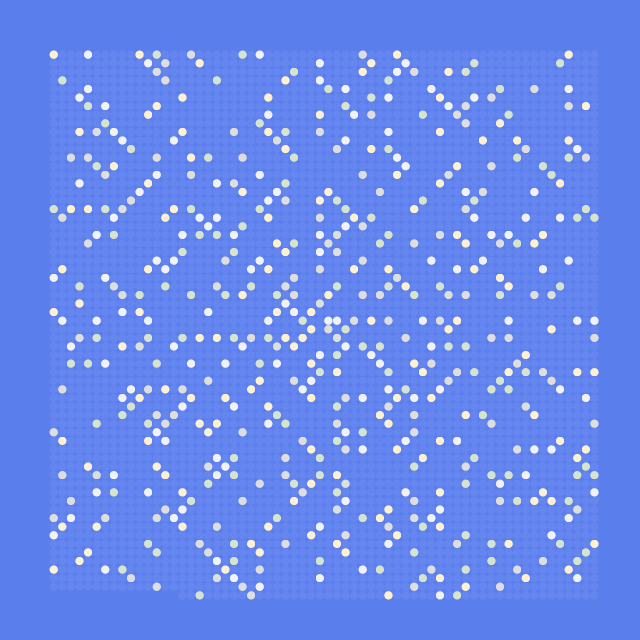
A WebGL 2 fragment shader for this pattern:

```glsl
#version 300 es
precision highp float;
precision highp int;

#define PITCH 0.01341
#define CENTER vec2(0.4997, 0.4989)
#define DOT_RADIUS 0.485
#define LAST_NUMBER 4081
#define BACKGROUND vec3(0.357, 0.494, 0.930)
#define COMPOSITE vec3(0.396, 0.522, 0.936)
#define WHITE vec3(0.945, 0.950, 0.960)
#define GRAY vec3(0.868, 0.872, 0.868)
#define CREAM vec3(0.992, 0.945, 0.825)
#define GREEN vec3(0.838, 0.892, 0.805)

uniform vec2 u_resolution;
out vec4 fragColor;

// Number held by a cell of the square spiral; 1 sits at the origin
int spiralNumber(ivec2 cell) {
    int ring = max(abs(cell.x), abs(cell.y));
    int side = 2 * ring + 1;
    int corner = side * side;
    if (cell.y == -ring) return corner - (ring - cell.x);
    if (cell.x == -ring) return corner - 2 * ring - (cell.y + ring);
    if (cell.y == ring) return corner - 4 * ring - (cell.x + ring);
    return corner - 6 * ring - (ring - cell.y);
}

// Trial division
bool isPrime(int n) {
    if (n < 2) return false;
    for (int d = 2; d * d <= n; d++) {
        if (n % d == 0) return false;
    }
    return true;
}

// Primes take their colour from their last digit
vec3 numberColor(int n) {
    if (!isPrime(n)) return COMPOSITE;
    int digit = n % 10;
    if (digit < 3) return WHITE;
    if (digit == 3) return GRAY;
    if (digit == 9) return GREEN;
    return CREAM;
}

void main() {
    // Square canvas units, then cells counted right and down
    float size = min(u_resolution.x, u_resolution.y);
    vec2 uv = (gl_FragCoord.xy - 0.5 * (u_resolution - size)) / size;
    vec2 grid = (uv - CENTER) * vec2(1.0, -1.0) / PITCH;
    vec2 cell = floor(grid + 0.5);
    int n = spiralNumber(ivec2(cell));

    // Round dot with a one pixel soft edge
    float pixel = 1.0 / (size * PITCH);
    float edge = length(grid - cell) - DOT_RADIUS;
    float coverage = clamp(0.5 - edge / pixel, 0.0, 1.0);

    vec3 color = BACKGROUND;
    if (n <= LAST_NUMBER) color = mix(color, numberColor(n), coverage);
    fragColor = vec4(color, 1.0);
}
```
